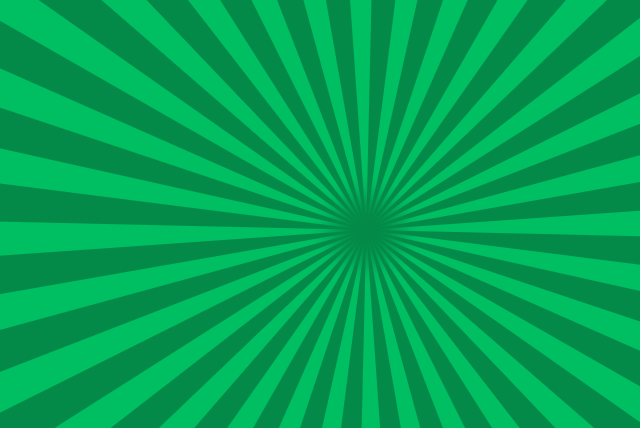
This background is drawn by a Shadertoy shader. Its source:

```glsl
// A flat green sunburst: evenly spaced bright rays spread from an off-centre hub.
// Rays come from folding the polar angle into one repeating sector;
// a soft radial fade melts them into the dark ground around the hub.

const float TAU = 6.2831853;
const float RAY_COUNT = 32.0;
const float RAY_FILL = 0.474;              // bright share of each sector
const float RAY_TURN = 0.0236;             // rotation of the first ray, radians
const vec2 HUB = vec2(0.5722, 0.4627);     // share of canvas width and height
const vec2 FADE_RADII = vec2(0.02, 0.13);  // in canvas heights

const vec3 DARK_GREEN = vec3(0.012, 0.541, 0.282);
const vec3 BRIGHT_GREEN = vec3(0.0, 0.745, 0.384);

// Signed distance to the nearest ray edge, positive inside a ray
float rayDistance(vec2 p, float count, float fill, float turn) {
    float sector = TAU / count;
    float angle = atan(p.y, p.x) - turn;
    float offAxis = abs(mod(angle + 0.5 * sector, sector) - 0.5 * sector);
    return length(p) * sin(0.5 * fill * sector - offAxis);
}

// Antialiased coverage of a shape at the given pixel size
float coverage(float dist, float pixel) {
    return clamp(dist / pixel + 0.5, 0.0, 1.0);
}

void mainImage(out vec4 fragColor, in vec2 fragCoord) {
    // Hub-centred position in canvas heights
    vec2 p = (fragCoord - HUB * iResolution.xy) / iResolution.y;
    float pixel = 1.0 / iResolution.y;

    // Rays, dissolved towards the hub
    float ray = coverage(rayDistance(p, RAY_COUNT, RAY_FILL, RAY_TURN), pixel);
    float fade = smoothstep(FADE_RADII.x, FADE_RADII.y, length(p));

    fragColor = vec4(mix(DARK_GREEN, BRIGHT_GREEN, ray * fade), 1.0);
}
```
